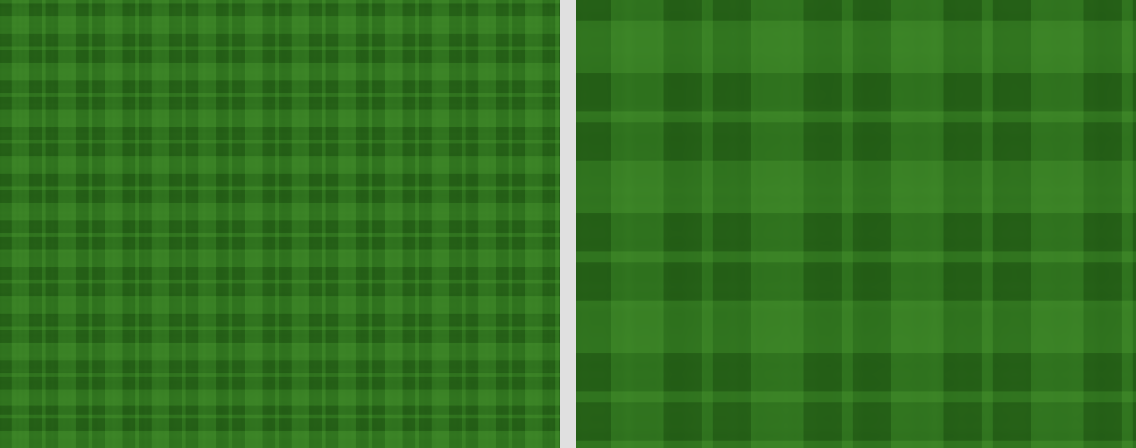
Left: the whole. Right: its middle third, enlarged.
Write a WebGL 2 fragment shader that draws this pattern.

```glsl
#version 300 es
precision highp float;

#define REPEATS 12.0
#define CENTER vec2(0.9375, 1.035)
#define BAND_HALF 0.3125
#define STRIPE_HALF 0.039
#define SEAM_ROW 8.69
#define SEAM_SHIFT 0.11
#define THREADS 16.0
#define THREAD_TINT 0.012
#define LIGHT vec3(0.230, 0.512, 0.148)
#define MID vec3(0.188, 0.452, 0.120)
#define DARK vec3(0.143, 0.372, 0.088)

uniform vec2 u_resolution;
out vec4 fragColor;

float hash(float n) {
    n = fract(n * 0.1031);
    n *= n + 33.33;
    return fract(n * (n + n));
}

// Smooth brightness variation between neighbouring threads
float threadNoise(float t) {
    float cell = floor(t);
    return mix(hash(cell), hash(cell + 1.0), smoothstep(0.0, 1.0, t - cell)) - 0.5;
}

// Coverage of a dark band split by a thin light stripe
float darkBand(float t, float center, float pixel) {
    float d = abs(fract(t - center + 0.5) - 0.5);
    float halfPixel = 0.5 * pixel;
    float band = 1.0 - smoothstep(BAND_HALF - halfPixel, BAND_HALF + halfPixel, d);
    float stripe = 1.0 - smoothstep(STRIPE_HALF - halfPixel, STRIPE_HALF + halfPixel, d);
    return band - stripe;
}

void main() {
    // Square tiles, counted from the top left corner
    float pixel = REPEATS / u_resolution.x;
    vec2 tile = vec2(gl_FragCoord.x, u_resolution.y - gl_FragCoord.y) * pixel;

    // The lowest row is cut short at a seam
    float belowSeam = smoothstep(-0.5 * pixel, 0.5 * pixel, tile.y - SEAM_ROW);
    float warp = darkBand(tile.x, CENTER.x, pixel);
    float weft = mix(darkBand(tile.y, CENTER.y, pixel),
                     darkBand(tile.y + SEAM_SHIFT, CENTER.y, pixel), belowSeam);

    // Crossing bands blend into three shades
    vec3 color = mix(mix(LIGHT, MID, warp), mix(MID, DARK, warp), weft);

    // Faint weave
    float weave = threadNoise(tile.x * THREADS) + threadNoise(tile.y * THREADS + 301.0);
    color += THREAD_TINT * weave * vec3(0.7, 1.0, 0.5);

    fragColor = vec4(color, 1.0);
}
```
